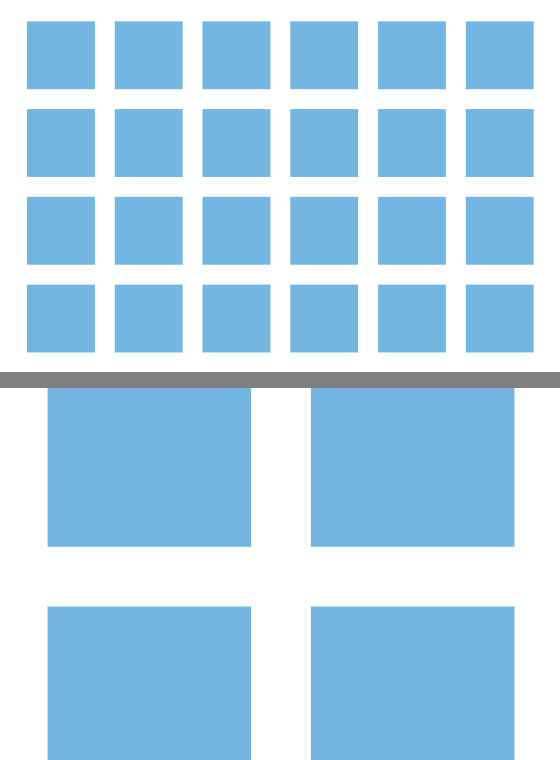
Top: the whole. Bottom: its middle third, enlarged.
Give the GLSL for this pattern, as a Shadertoy shader.

```glsl
const vec2 GRID = vec2(6.0, 4.0);
const vec2 GRID_CENTER = vec2(0.5006, 0.4976); // fraction of the canvas
const float PITCH = 0.2359;                    // in canvas heights
const float SIDE = 0.1824;
const vec3 PAPER = vec3(1.0);
const vec3 TILE_BLUE = vec3(0.447, 0.715, 0.882);

// Signed distance to an axis-aligned box
float boxDistance(vec2 p, vec2 halfSize) {
    vec2 d = abs(p) - halfSize;
    return length(max(d, 0.0)) + min(max(d.x, d.y), 0.0);
}

// Offset from the nearest cell center in a finite, centered grid
vec2 repeatCentered(vec2 p, float pitch, vec2 count) {
    vec2 middle = 0.5 * (count - 1.0);
    vec2 cell = clamp(floor(p / pitch + 0.5 * count), vec2(0.0), count - 1.0);
    return p - pitch * (cell - middle);
}

// Antialiased coverage, one pixel wide
float coverage(float dist, float pixel) {
    return clamp(0.5 - dist / pixel, 0.0, 1.0);
}

void mainImage(out vec4 fragColor, in vec2 fragCoord) {
    float pixel = 1.0 / iResolution.y;
    vec2 p = (fragCoord - GRID_CENTER * iResolution.xy) * pixel;

    // Squares on plain paper
    vec2 local = repeatCentered(p, PITCH, GRID);
    float tile = coverage(boxDistance(local, vec2(0.5 * SIDE)), pixel);

    fragColor = vec4(mix(PAPER, TILE_BLUE, tile), 1.0);
}
```
